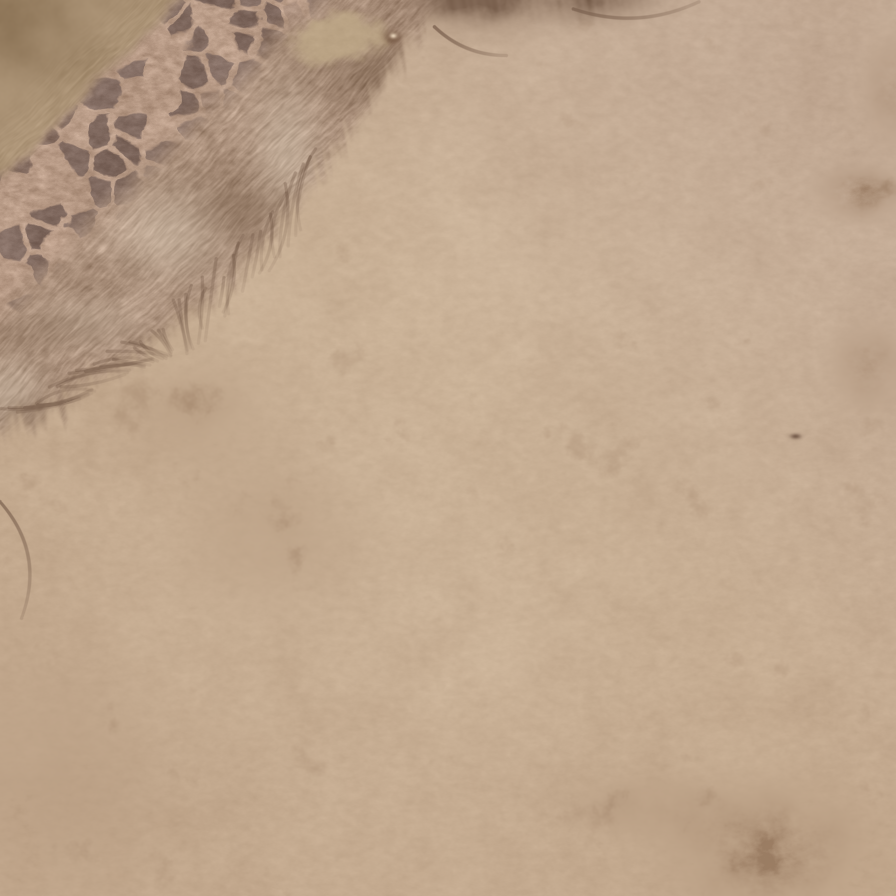
Write a three.js fragment shader that draws this texture.

```glsl
varying vec2 vUv;

vec2 hash2(vec2 p) {
  p = vec2(dot(p, vec2(127.1, 311.7)), dot(p, vec2(269.5, 183.3)));
  return fract(sin(p) * 43758.55);
}

float gradientNoise(vec2 p) {
  vec2 i = floor(p), f = fract(p), u = f * f * (3.0 - 2.0 * f), e = vec2(1.0, 0.0);
  float a = dot(hash2(i) * 2.0 - 1.0, f);
  float b = dot(hash2(i + e) * 2.0 - 1.0, f - e);
  float c = dot(hash2(i + e.yx) * 2.0 - 1.0, f - e.yx);
  float d = dot(hash2(i + 1.0) * 2.0 - 1.0, f - 1.0);
  return mix(mix(a, b, u.x), mix(c, d, u.x), u.y);
}

float fbm(vec2 p) {
  float sum = 0.0, amp = 0.6;
  for (int i = 0; i < 5; i++) {
    sum += amp * gradientNoise(p);
    p = mat2(1.6, 1.2, -1.2, 1.6) * p + 7.3;
    amp *= 0.55;
  }
  return sum;
}

// Soft elliptical patch, 1 at its centre
float patchAt(vec2 p, vec2 centre, vec2 radius) {
  vec2 q = (p - centre) / radius;
  return exp(-dot(q, q));
}

// Thin bowed strand from a to b
float strand(vec2 p, vec2 a, vec2 b, float bow, float width) {
  vec2 ab = b - a;
  float t = clamp(dot(p - a, ab) / dot(ab, ab), 0.0, 1.0);
  vec2 onCurve = a + ab * t + vec2(-ab.y, ab.x) * bow * 4.0 * t * (1.0 - t);
  return (1.0 - smoothstep(width * 0.3, width, length(p - onCurve))) * (1.0 - 0.7 * t);
}

// x: gap to the nearest cell border, y: random value of the cell
vec2 stoneCells(vec2 p) {
  vec2 base = floor(p);
  float near = 9.0, second = 9.0, id = 0.0;
  for (int j = -1; j <= 1; j++) for (int i = -1; i <= 1; i++) {
    vec2 cell = base + vec2(float(i), float(j));
    vec2 h = hash2(cell);
    float dist = length(cell + 0.1 + 0.8 * h - p);
    if (dist < near) { second = near; near = dist; id = fract(h.x * 7.0 + h.y * 3.0); }
    else second = min(second, dist);
  }
  return vec2(second - near, id);
}

void main() {
  vec2 p = vUv;
  float broad = fbm(p * 5.0), mottle = fbm(p * 17.0 + 4.0), grain = fbm(p * vec2(75.0, 120.0));

  // Plain ground with blotches
  vec3 col = mix(vec3(0.755, 0.65, 0.545), vec3(0.79, 0.695, 0.59), patchAt(p, vec2(0.55, 0.6), vec2(0.55, 0.6)));
  col = mix(col, vec3(0.765, 0.67, 0.59), 0.8 * smoothstep(0.6, 1.1, p.x * 0.6 + p.y * 0.6));
  col += broad * vec3(0.035, 0.04, 0.04) + mottle * vec3(0.045, 0.05, 0.05) + grain * 0.045;
  float stain = 0.85 * patchAt(p, vec2(0.961, 0.785), vec2(0.035, 0.022));
  stain += 0.5 * patchAt(p, vec2(0.97, 0.59), vec2(0.035, 0.04));
  stain += 0.65 * patchAt(p, vec2(0.86, 0.05), vec2(0.09, 0.06));
  stain += 0.3 * patchAt(p, vec2(0.72, 0.1), vec2(0.07, 0.03));
  stain += 0.25 * patchAt(p, vec2(0.22, 0.54), vec2(0.07, 0.05));
  stain += 0.2 * patchAt(p, vec2(0.3, 0.4), vec2(0.09, 0.08));
  stain += 0.2 * patchAt(p, vec2(0.05, 0.14), vec2(0.12, 0.12));
  stain += 0.5 * patchAt(p, vec2(1.0, 0.9), vec2(0.03, 0.05));
  stain *= clamp(0.75 + 2.2 * mottle + grain, 0.0, 1.6);
  stain += 0.35 * smoothstep(0.16, 0.45, mottle - 0.3 * broad);
  col = mix(col, vec3(0.56, 0.44, 0.34), clamp(stain * 0.7, 0.0, 0.8));
  col = mix(col, vec3(0.4, 0.3, 0.24), 0.8 * patchAt(p, vec2(0.888, 0.513), vec2(0.006, 0.003)));

  // Hairy band lying along the rising diagonal
  float band = p.y - p.x - 0.5 + 0.075 * sin(6.283 * p.x);
  float rough = band + 0.03 * mottle + 0.02 * broad;
  vec2 along = vec2(p.x + p.y, p.y - p.x) + 0.025 * vec2(mottle, broad);
  float fibre = gradientNoise(along * vec2(28.0, 190.0)) + 0.7 * gradientNoise(along * vec2(60.0, 330.0));
  float fringe = gradientNoise(vec2(p.x * 150.0 + p.y * 30.0, p.y * 14.0));
  float cover = smoothstep(-0.012, 0.035, rough + 0.03 * fringe);
  vec3 fur = vec3(0.67, 0.565, 0.485) + 0.1 * fibre + 0.16 * mottle + 0.12 * grain;
  float pale = patchAt(p, vec2(0.32, 0.83), vec2(0.035, 0.07)) + patchAt(p, vec2(0.19, 0.74), vec2(0.06, 0.05));
  pale += patchAt(p, vec2(0.01, 0.56), vec2(0.04, 0.04)) + 0.6 * patchAt(p, vec2(0.1, 0.64), vec2(0.06, 0.03));
  fur = mix(fur, vec3(0.77, 0.69, 0.61) + 0.1 * fibre, 0.75 * clamp(pale, 0.0, 1.0));
  float shade = patchAt(p, vec2(0.42, 0.92), vec2(0.06, 0.04)) + 0.8 * patchAt(p, vec2(0.27, 0.76), vec2(0.05, 0.04));
  shade += 0.8 * patchAt(p, vec2(0.05, 0.53), vec2(0.06, 0.03)) + 0.6 * patchAt(p, vec2(0.05, 0.63), vec2(0.08, 0.02));
  fur = mix(fur, vec3(0.51, 0.41, 0.33) + 0.1 * fibre, 0.65 * clamp(shade, 0.0, 1.0));
  float bald = 1.0 - smoothstep(0.7, 1.1, length((p - vec2(0.378, 0.957)) / vec2(0.052, 0.032)) + mottle);
  fur = mix(fur, vec3(0.73, 0.64, 0.52) + 0.05 * grain, bald);

  // Broken stones set in pale mortar
  float diagonal = p.y - p.x + 0.03 * mottle;
  vec2 stone = stoneCells(p * 31.0 + 0.9 * vec2(mottle, broad));
  float bed = smoothstep(0.62, 0.68, diagonal) * (1.0 - smoothstep(0.785, 0.81, diagonal));
  vec3 bedCol = vec3(0.72, 0.605, 0.525) + 0.2 * grain + 0.1 * mottle;
  float face = smoothstep(0.1, 0.24, stone.x + 0.2 * grain) * smoothstep(0.3, 0.42, stone.y);
  bedCol = mix(bedCol, vec3(0.45, 0.365, 0.33) + 0.14 * (stone.y - 0.5) + 0.13 * grain, 0.9 * face);
  fur = mix(fur, bedCol, bed * (1.0 - bald));

  // Smooth corner beyond the stones
  vec3 corner = vec3(0.665, 0.57, 0.455) + 0.09 * mottle + 0.06 * fibre * smoothstep(0.9, 0.8, diagonal);
  corner -= 0.1 * patchAt(p, vec2(0.0, 0.98), vec2(0.09, 0.06));
  fur = mix(fur, corner, smoothstep(0.79, 0.815, diagonal));
  col = mix(col, fur, cover);

  // Dark tuft on the top rim
  float tuft = patchAt(p, vec2(0.54, 1.0), vec2(0.065, 0.026)) + 0.8 * patchAt(p, vec2(0.66, 1.005), vec2(0.06, 0.022));
  col = mix(col, vec3(0.46, 0.36, 0.29) + 0.12 * fringe, clamp(tuft * (1.0 + 1.5 * mottle), 0.0, 0.9));

  // Loose strands along the fringe, then a few longer ones
  float hairs = 0.0;
  for (int i = 0; i < 44; i++) {
    vec2 h = hash2(vec2(float(i), 3.7));
    float x = 0.36 * (float(i) + h.x) / 44.0;
    vec2 root = vec2(x, x + 0.515 - 0.075 * sin(6.283 * x) + 0.03 * h.y);
    vec2 sweep = mix(vec2(0.07, 0.015), vec2(-0.012, -0.065), smoothstep(0.05, 0.27, x));
    hairs += 0.4 * strand(p, root, root + sweep * (0.5 + h.y), 0.25 * (h.x - 0.5), 0.0028);
  }
  hairs += 0.8 * strand(p, vec2(0.485, 0.97), vec2(0.565, 0.938), -0.1, 0.003);
  hairs += 0.7 * strand(p, vec2(0.64, 0.99), vec2(0.78, 0.998), -0.1, 0.003);
  hairs += 0.7 * strand(p, vec2(0.0, 0.44), vec2(0.024, 0.31), 0.15, 0.003);
  col = mix(col, vec3(0.47, 0.37, 0.3), clamp(hairs, 0.0, 0.75));

  // Small glinting bead
  col = mix(col, vec3(0.42, 0.3, 0.22), 0.8 * patchAt(p, vec2(0.438, 0.958), vec2(0.009, 0.007)));
  col = mix(col, vec3(0.88, 0.8, 0.7), patchAt(p, vec2(0.439, 0.96), vec2(0.004, 0.003)));
  gl_FragColor = vec4(clamp(col, 0.0, 1.0), 1.0);
}
```
